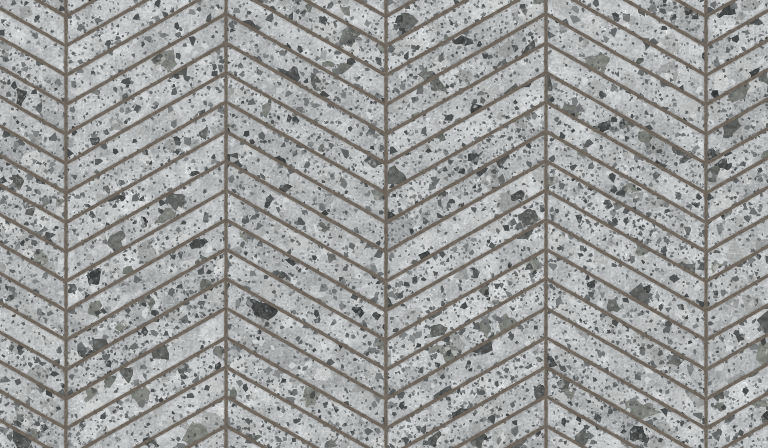
Give the GLSL for this pattern, as a WebGL 1 fragment shader.

```glsl
precision highp float;
// Chevron mosaic of terrazzo stone strips with brown-grey grout.
// A mirrored shear turns each column into slanted rows; every strip samples
// its own patch of stone, built from noise and layers of angular chips.
uniform vec2 u_resolution;

float hash(vec2 p) {
  return fract(sin(dot(p, vec2(127.1, 311.7))) * 43758.5453);
}

float noise(vec2 p) {
  vec2 i = floor(p), f = fract(p);
  f = f * f * (3.0 - 2.0 * f);
  return mix(mix(hash(i), hash(i + vec2(1.0, 0.0)), f.x),
             mix(hash(i + vec2(0.0, 1.0)), hash(i + 1.0), f.x), f.y);
}

float fbm(vec2 p) {
  float sum = 0.0, amp = 0.53;
  for (int i = 0; i < 4; i++) {
    sum += amp * noise(p);
    p = p * 2.1 + 17.3;
    amp *= 0.5;
  }
  return sum;
}

// Scattered random polygons: x = coverage, y = random shade of the chip.
vec2 chips(vec2 p, float size, float density, float seed, float px) {
  vec2 g = p / size, home = floor(g);
  vec2 result = vec2(0.0);
  for (int j = -1; j <= 1; j++) {
    for (int i = -1; i <= 1; i++) {
      vec2 cell = home + vec2(float(i), float(j));
      vec2 id = cell + seed;
      if (hash(id) < density) {
        vec2 d = g - cell - vec2(hash(id + 3.1), hash(id + 7.7));
        float radius = mix(0.2, 0.58, pow(hash(id + 5.3), 1.5));
        float dist = -1.0;
        for (int k = 0; k < 5; k++) {
          float fk = float(k);
          float a = 1.2566 * fk + 1.1 * hash(id + 11.3 + fk);
          float reach = radius * mix(0.45, 1.0, hash(id + 23.9 + fk));
          dist = max(dist, dot(d, vec2(cos(a), sin(a))) - reach);
        }
        float cover = smoothstep(0.6, -0.6, dist * size / px);
        if (cover > result.x) result = vec2(cover, hash(id + 41.7));
      }
    }
  }
  return result;
}

vec3 stone(vec2 p, float busy, float tone, float px) {
  // Cloudy cement ground
  float cloud = fbm(p * 9.0);
  float grain = noise(p * 95.0) - 0.5;
  vec3 col = vec3(0.725, 0.735, 0.74) + (cloud - 0.5) * 0.24 + grain * 0.12 + tone;

  // Broad pale and mid-grey fragments
  vec2 c = chips(p, 0.15, 0.55, 13.0, px);
  col = mix(col, vec3(0.53, 0.54, 0.53) + 0.31 * c.y + grain * 0.07, c.x * 0.65);

  // Large dark fragments with mottling
  c = chips(p + 0.04 * (noise(p * 22.0) - 0.5), 0.15, 0.28 * busy, 29.0, px);
  float mottle = (fbm(p * 45.0) - 0.5) * 0.22;
  col = mix(col, mix(vec3(0.22, 0.23, 0.23), vec3(0.53, 0.54, 0.51), c.y) + mottle, c.x * 0.93);

  // Pale hairline veins
  float vein = abs(fbm(p * 13.0 + 5.0) - 0.5);
  col += 0.13 * (1.0 - smoothstep(0.0, 0.02, vein)) * noise(p * 18.0);

  // White flecks, then dark grit in two sizes
  c = chips(p, 0.055, 0.28, 53.0, px);
  col = mix(col, vec3(0.85, 0.86, 0.86), c.x * c.y * 0.85);
  c = chips(p, 0.052, 0.4 * busy, 71.0, px);
  col = mix(col, vec3(0.21, 0.22, 0.22) + 0.3 * c.y, c.x * 0.9);
  c = chips(p, 0.024, 0.45 * busy, 97.0, px);
  return mix(col, vec3(0.27, 0.28, 0.28) + 0.3 * c.y, c.x * 0.85);
}

void main() {
  // One unit is one column width; 4.8 columns span the canvas
  float px = 4.8 / u_resolution.x;
  vec2 p = gl_FragCoord.xy * px;

  // Fold the columns into a zigzag and slice it into rows
  float x = p.x - 0.4125;
  float column = floor(x), f = fract(x);
  float rise = mod(column, 2.0) < 0.5 ? f : 1.0 - f;
  float v = (p.y - 0.57 * rise - 1.225) / 0.184;
  float row = floor(v), fv = fract(v);
  vec2 tile = vec2(column, row);

  // Distance to the nearest upright or slanted joint
  float upright = min(f, 1.0 - f);
  float slanted = min(fv, 1.0 - fv) * 0.184 * 0.869;
  float wobble = 0.003 * (noise(p * 40.0) - 0.5);
  float edge = min(upright, slanted) - 0.0102 + wobble;

  // Each strip takes a different patch, chip density and tone
  vec2 patchShift = 9.0 * vec2(hash(tile + 2.3), hash(tile + 8.9));
  float busy = mix(0.45, 1.25, hash(tile + 15.1));
  float tone = 0.07 * (hash(tile + 31.7) - 0.5);
  vec3 col = stone(p + patchShift, busy, tone, px);
  col *= 0.9 + 0.1 * smoothstep(0.0, 0.014, edge);

  vec3 grout = vec3(0.43, 0.4, 0.365) + 0.07 * (noise(p * 75.0) - 0.5);
  col = mix(grout, col, smoothstep(-0.6, 0.6, edge / px));
  gl_FragColor = vec4(clamp(col, 0.0, 1.0), 1.0);
}
```
